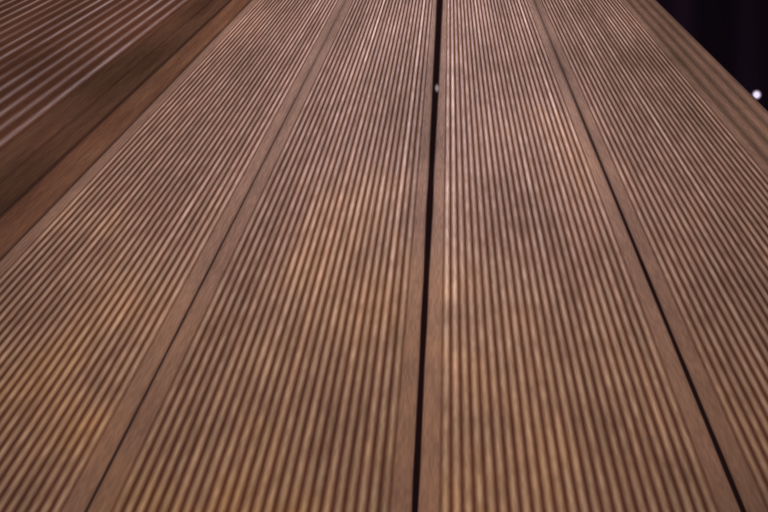
A Shadertoy shader for this texture:

```glsl
// Grooved hardwood decking boards receding in perspective, with a stacked board and a dark backdrop.

const float RIDGES = 24.0;        // ridges on each board
const float MARGIN = 0.075;       // flat rim on each side, in board widths
const float STACK_EDGE = -2.0;    // foot of the stacked board
const float STACK_TOP = -2.64;    // upper edge of its side
const float STACK_PITCH = 0.13;   // ridge spacing on its top
const float DECK_EDGE = 2.0;
const float RIM_EDGE = 2.3;       // where the backdrop begins

const vec3 GROOVE = vec3(0.30, 0.18, 0.135);
const vec3 WOOD = vec3(0.44, 0.31, 0.24);
const vec3 CREST = vec3(0.54, 0.415, 0.33);
const vec3 SHEEN = vec3(0.66, 0.55, 0.545);
const vec3 SHADOW = vec3(0.08, 0.035, 0.04);
const vec3 BACKDROP = vec3(0.055, 0.03, 0.055);

float hash(vec2 p) {
    vec3 q = fract(vec3(p.xyx) * 0.1031);
    q += dot(q, q.yzx + 33.33);
    return fract((q.x + q.y) * q.z);
}

float noise(vec2 p) {
    vec2 i = floor(p), f = fract(p);
    f = f * f * (3.0 - 2.0 * f);
    return mix(mix(hash(i), hash(i + vec2(1, 0)), f.x),
               mix(hash(i + vec2(0, 1)), hash(i + vec2(1, 1)), f.x), f.y);
}

float fbm(vec2 p) {
    float sum = 0.0, gain = 0.5;
    for (int i = 0; i < 4; i++) {
        sum += gain * noise(p);
        p = p * 2.03 + 17.1;
        gain *= 0.5;
    }
    return sum;
}

// Soft line of half width w at distance d
float line(float d, float w, float soft) {
    return 1.0 - smoothstep(w - soft, w + soft, abs(d));
}

// Rounded ridge profile, fading to its mean where ridges get too fine
float ridge(float x, float footprint) {
    float wave = 0.5 - 0.5 * cos(6.28318 * x);
    float contrast = 1.0 - smoothstep(0.15, 0.85, footprint);
    return mix(0.58, pow(wave, 0.75), contrast);
}

// Boards of the deck: u runs across, depth runs along
vec3 deck(float u, float depth, float blur, float sheen) {
    float board = floor(u);
    float pitch = RIDGES / (1.0 - 2.0 * MARGIN);
    float x = (u - board - MARGIN) * pitch;
    float id = floor(x) + board * 41.0;
    float crest = ridge(x, pitch * blur);
    crest *= 0.84 + 0.32 * noise(vec2(id * 5.3, depth * 45.0));
    vec3 col = mix(mix(GROOVE, WOOD, 0.45 * sheen), mix(CREST, SHEEN, sheen), crest);
    col *= 0.95 + 0.1 * hash(vec2(id, 7.0));

    // Worn ridges catch the light in patches
    float wear = smoothstep(0.72, 1.0, hash(vec2(id, 23.0)))
               * smoothstep(0.4, 0.75, noise(vec2(id * 3.7, depth * 3.0)));
    col += 0.16 * wear * crest * sheen;

    // Flat rims
    float rim = min(x, RIDGES - x);
    vec3 flatWood = mix(WOOD, SHEEN, 0.08 + 0.45 * sheen);
    col = mix(flatWood, col, smoothstep(-0.3, 0.3, rim));
    return col * (0.95 + 0.1 * hash(vec2(board, 3.0)));
}

// Side faces and ridged top of the stacked board
vec3 stackedBoard(float u, float depth, float blur) {
    float x = (u - STACK_TOP) / STACK_PITCH;
    float crest = pow(ridge(x, blur / STACK_PITCH), 3.0);
    vec3 top = mix(GROOVE, SHEEN * 0.84, crest * (0.35 + 0.65 * noise(vec2(floor(x) * 7.3, depth * 9.0))));
    vec3 side = mix(GROOVE, WOOD, 0.15 + 0.8 * fbm(vec2(u * 22.0, depth * 9.0)));
    side *= 0.82 + 0.25 * smoothstep(-2.24, -2.18, u);
    side = mix(side, SHADOW, 0.5 * line(u + 2.22, 0.012, blur + 0.012));
    side = mix(side, SHADOW, 0.3 * line(u + 2.42, 0.008, blur + 0.012));
    side = mix(side, SHADOW, 0.45 * line(u - STACK_EDGE, 0.01, blur + 0.01));
    return mix(top, side, smoothstep(-blur, blur, u - STACK_TOP));
}

vec3 backdrop(vec2 p) {
    vec3 col = BACKDROP * (0.5 + noise(vec2(p.x * 24.0, p.y * 3.0)));
    float lamp = length(p - vec2(1.478, 0.815));
    return col + vec3(0.9, 0.88, 0.95) * (1.0 - smoothstep(0.003, 0.013, lamp));
}

void mainImage(out vec4 fragColor, in vec2 fragCoord) {
    vec2 p = fragCoord / iResolution.y;
    p.x *= 1.5 * iResolution.y / iResolution.x;
    float px = 1.0 / iResolution.y;

    // Perspective: board width and centre joint vary linearly down the canvas
    float t = 1.0 - p.y;
    float width = 0.1836 + 0.459 * t;
    float u = (p.x - 0.859 + 0.049 * t) / width;
    float depth = -log(width);
    float blur = px * length(vec2(1.0, 0.459 * u - 0.049)) / width;

    // Cool reflected light over the far middle of the deck
    float sheen = (1.0 - smoothstep(0.0, 0.95, t)) * exp(-0.2 * u * u);
    vec3 col = deck(u, depth, blur, sheen);

    // Joints between boards: the centre one is open, the others close up with distance
    float joint = floor(u + 0.5);
    float gap = joint == 0.0 ? 0.0055 : (joint > 0.0 ? 0.0075 : 0.004) * width;
    gap *= 0.85 + 0.3 * noise(vec2(joint * 9.0, depth * 12.0));
    float gapDist = (u - joint) * width;
    float open = joint == 0.0 ? 0.95 : (joint > 0.0 ? 0.9 : 0.6) * smoothstep(-0.2, 0.5, t);
    col *= 1.0 - 0.3 * line(gapDist, gap, 0.008);
    col = mix(col, SHADOW, open * line(gapDist, gap, px + 0.001));

    // Stacked board and stepped outer rim
    col = mix(stackedBoard(u, depth, blur), col, smoothstep(-blur, blur, u - STACK_EDGE));
    vec3 rim = mix(WOOD, SHEEN, 0.2) * (0.72 + 0.28 * ridge((u - DECK_EDGE) / 0.1, blur / 0.1));
    col = mix(col, rim, smoothstep(-blur, blur, u - DECK_EDGE + 0.03));

    // Stains, long fibres and fine pores
    float stain = fbm(vec2(u * 2.2, depth * 5.0) + 4.0);
    float fibre = noise(vec2(u * 90.0, depth * 30.0));
    float pores = noise(vec2(u * 150.0, depth * 100.0));
    col *= 0.72 + 0.46 * stain + 0.08 * fibre + 0.13 * pores;
    col *= mix(vec3(1.0), vec3(1.03, 1.0, 0.9), smoothstep(0.5, 0.75, stain) * t);
    col *= 1.04 - 0.16 * dot(p - vec2(0.75, 0.55), p - vec2(0.75, 0.55));

    col = mix(col, backdrop(p), smoothstep(-blur, blur, u - RIM_EDGE));
    float glint = length((p - vec2(0.853, 0.828)) * vec2(1.0, 0.5));
    col += 0.45 * (1.0 - smoothstep(0.001, 0.006, glint));
    fragColor = vec4(clamp(col, 0.0, 1.0), 1.0);
}
```
